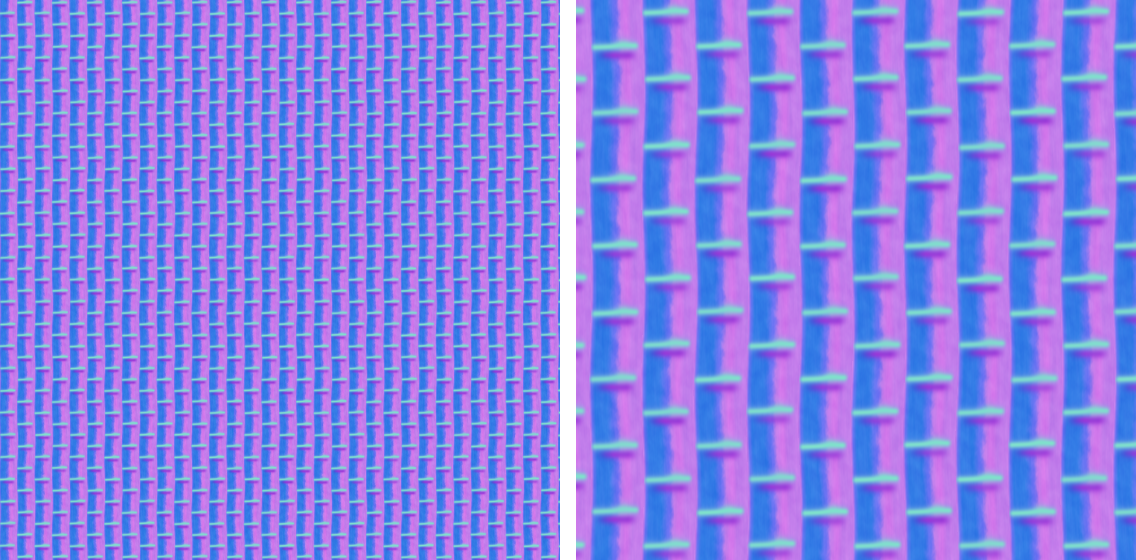
Left: the whole. Right: its middle third, enlarged.
Write a Shadertoy shader that draws this texture map.

```glsl
#define COLUMNS 32.1
#define ROWS 25.25
#define COLUMN_SHIFT 0.08
#define RIDGE_WIDTH 0.045
#define SHADOW_DROP 0.125
#define JITTER 0.035
#define GRAIN 0.035
#define BLUE vec3(0.20, 0.48, 0.90)
#define INDIGO vec3(0.42, 0.45, 0.95)
#define LAVENDER vec3(0.76, 0.49, 0.92)
#define MAGENTA vec3(0.60, 0.19, 0.84)
#define TEAL vec3(0.50, 0.88, 0.80)

float hash(vec2 p) {
    return fract(sin(dot(p, vec2(127.1, 311.7))) * 4375.85);
}

// Sum of warped sines, roughly -1 to 1
float layeredSines(vec2 p) {
    float sum = 0.0;
    float weight = 0.5;
    for (int i = 0; i < 4; i++) {
        sum += weight * sin(p.x + 1.7 * sin(p.y)) * cos(p.y + 0.8 * sin(p.x));
        p = mat2(1.5, 1.1, -1.1, 1.5) * p + 2.3;
        weight *= 0.6;
    }
    return sum;
}

// Soft band, 1 between start and end
float band(float start, float end, float blur, float x) {
    return smoothstep(start - blur, start + blur, x)
         * (1.0 - smoothstep(end - blur, end + blur, x));
}

// Sideways slope of one strip: rising blue face, falling lavender face
vec3 stripColor(float u, float wobble) {
    vec3 color = mix(LAVENDER, INDIGO, smoothstep(0.0, 0.06, u));
    color = mix(color, BLUE, smoothstep(0.03, 0.13, u));
    color = mix(color, INDIGO, smoothstep(0.33, 0.50, u + wobble));
    color = mix(color, LAVENDER, smoothstep(0.48, 0.60, u + wobble));
    return color + vec3(0.06, -0.02, 0.0) * band(0.62, 0.76, 0.06, u);
}

void mainImage(out vec4 fragColor, in vec2 fragCoord) {
    vec2 centered = fragCoord / iResolution.xy - 0.5;

    // Strips with every second one shifted by half a row
    float x = centered.x * COLUMNS + COLUMN_SHIFT;
    float y = centered.y * ROWS;
    x += 0.025 * sin(y * 2.1 + 1.5 * sin(centered.x * 9.0));
    float column = floor(x);
    float u = x - column;
    y += 0.5 * mod(column, 2.0);
    float row = floor(y + 0.5);
    vec2 cell = vec2(column, row);
    float v = y - row - 0.02 + JITTER * (hash(cell) - 0.5);

    // Fine mottling and lengthwise streaks
    float phase = 6.3 * hash(vec2(column, 7.0));
    float mottle = layeredSines(vec2(u * 8.0 + phase, y * 7.0 + phase));
    float streak = layeredSines(vec2(u * 16.0 + phase, y * 1.7 + phase));
    vec3 color = stripColor(u, 0.04 * mottle);
    color += GRAIN * (mottle * vec3(0.6, 1.0, 0.3) + streak * vec3(1.0, 0.5, 0.3));

    // Shade under the ridge, deepest right of the middle
    float depth = mix(0.65, 1.0, hash(cell + 19.0));
    float below = (v + SHADOW_DROP) / 0.075;
    float shade = exp(-below * below) * depth;
    vec3 shadeColor = mix(vec3(0.26, 0.30, 0.84), MAGENTA, smoothstep(0.15, 0.48, u));
    color = mix(color, shadeColor, shade * band(0.16, 0.82, 0.13, u));

    // Pale ridge, slightly tilted with a swelling right of the middle
    float swell = exp(-pow((u - 0.62) / 0.16, 2.0));
    float rise = v - 0.03 * (u - 0.5) - 0.018 * swell;
    float width = RIDGE_WIDTH * (1.0 + 0.45 * swell);
    float span = band(0.03, 0.90, 0.06, u);
    float halo = exp(-pow(rise / (width * 1.8), 2.0));
    float ridge = exp(-pow(rise / width, 2.0));
    color = mix(color, vec3(0.53, 0.68, 0.90), 0.55 * halo * span);
    color = mix(color, TEAL, ridge * span * mix(0.85, 1.0, hash(cell + 43.0)));

    fragColor = vec4(clamp(color, 0.0, 1.0), 1.0);
}
```
